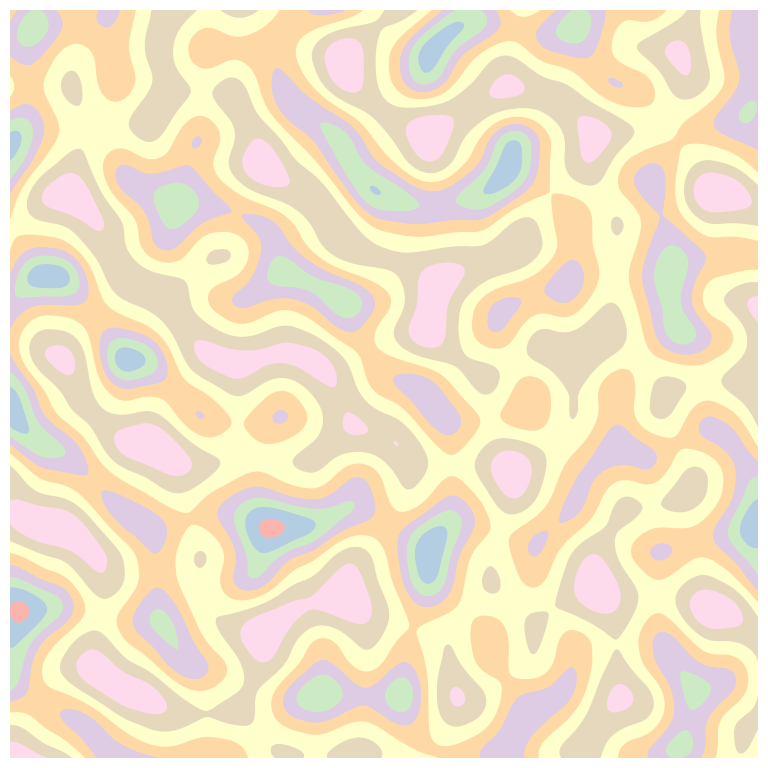
Write a Shadertoy shader that draws this pattern.

```glsl
// Pastel contour bands of smooth gradient noise inside a thin white margin.

// Integer hash of a lattice point, turned into a unit gradient.
vec2 latticeGradient(ivec2 cell) {
    uvec2 q = uvec2(cell + 64) * uvec2(1597u, 3812u) + uvec2(911u, 277u);
    uint h = (q.x ^ (q.y * 2741u)) * 73121u;
    h = (h ^ (h >> 15)) * 40503u;
    h = (h ^ (h >> 13)) * 69069u;
    h ^= h >> 16;
    float angle = 6.28319 * float(h & 65535u) / 65536.0;
    return vec2(cos(angle), sin(angle));
}

// Dot product of a corner's gradient with the offset from that corner.
float cornerSlope(ivec2 cell, ivec2 corner, vec2 f) {
    return dot(latticeGradient(cell + corner), f - vec2(corner));
}

float gradientNoise(vec2 p) {
    ivec2 cell = ivec2(floor(p));
    vec2 f = fract(p);
    vec2 fade = f * f * f * (f * (f * 6.0 - 15.0) + 10.0);
    float low = mix(cornerSlope(cell, ivec2(0, 0), f),
                    cornerSlope(cell, ivec2(1, 0), f), fade.x);
    float high = mix(cornerSlope(cell, ivec2(0, 1), f),
                     cornerSlope(cell, ivec2(1, 1), f), fade.x);
    return mix(low, high, fade.y);
}

// Replaces the colour below an edge with the one above it, antialiased.
vec3 addBand(vec3 below, vec3 above, float edge, float height, float blur) {
    return mix(below, above, smoothstep(edge - blur, edge + blur, height));
}

void mainImage(out vec4 fragColor, in vec2 fragCoord) {
    vec2 uv = fragCoord / iResolution.xy;
    float height = gradientNoise(uv * 9.2 + vec2(3.37, 5.61));
    float blur = 0.6 * fwidth(height) + 1e-5;

    // Bands from the deepest pits to the highest peaks.
    vec3 color = vec3(0.984, 0.706, 0.682);                                     // red
    color = addBand(color, vec3(0.702, 0.804, 0.890), -0.55, height, blur);     // blue
    color = addBand(color, vec3(0.800, 0.922, 0.773), -0.425, height, blur);    // green
    color = addBand(color, vec3(0.871, 0.796, 0.894), -0.31, height, blur);     // lilac
    color = addBand(color, vec3(0.996, 0.851, 0.651), -0.18, height, blur);     // orange
    color = addBand(color, vec3(1.000, 1.000, 0.800), -0.03, height, blur);     // yellow
    color = addBand(color, vec3(0.898, 0.847, 0.741), 0.14, height, blur);      // tan
    color = addBand(color, vec3(0.992, 0.855, 0.925), 0.32, height, blur);      // pink
    color = addBand(color, vec3(0.949), 0.505, height, blur);                   // grey

    // White margin around the square field.
    vec2 fromCenter = abs(uv - 0.5);
    float border = max(fromCenter.x, fromCenter.y) - 0.487;
    float pixel = 0.5 / iResolution.y;
    color = mix(color, vec3(1.0), smoothstep(-pixel, pixel, border));

    fragColor = vec4(color, 1.0);
}
```
